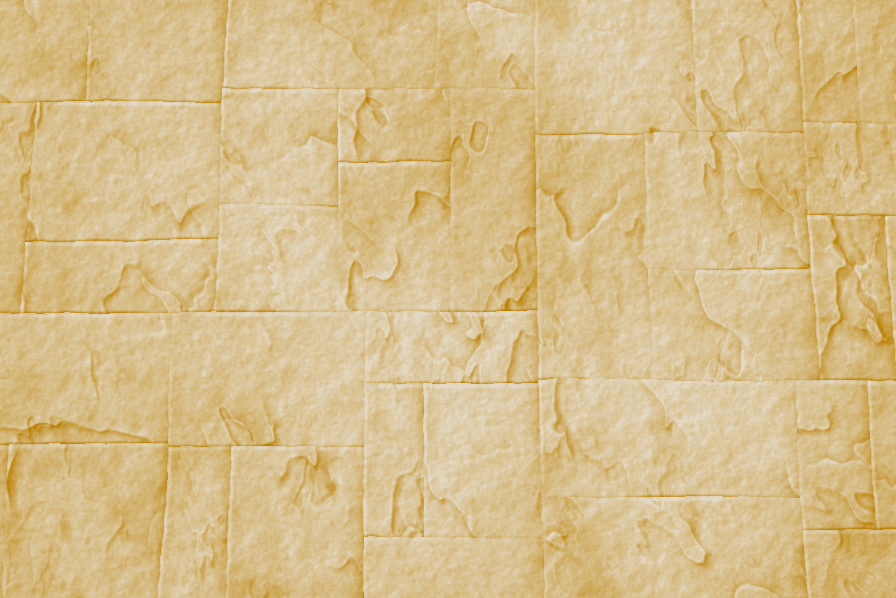
Give the GLSL for this texture, as a WebGL 2 fragment shader.

```glsl
#version 300 es
precision highp float;

uniform vec2 u_resolution;
out vec4 fragColor;

float hash(vec2 p) {
    vec3 q = fract(p.xyx * 0.1031);
    q += dot(q, q.yzx + 33.33);
    return fract((q.x + q.y) * q.z);
}

float noise(vec2 p) {
    vec2 i = floor(p), f = fract(p);
    f = f * f * (3.0 - 2.0 * f);
    return mix(mix(hash(i), hash(i + vec2(1, 0)), f.x),
               mix(hash(i + vec2(0, 1)), hash(i + vec2(1, 1)), f.x), f.y);
}

float fbm(vec2 p) {
    float sum = 0.0, amp = 0.53;
    for (int i = 0; i < 4; i++) {
        sum += amp * noise(p);
        p = mat2(1.6, 1.2, -1.2, 1.6) * p + 17.3;
        amp *= 0.5;
    }
    return sum;
}

// Cuts the wall into blocks; returns the block's corners and its id.
vec4 blockAt(vec2 p, out float id) {
    vec2 lo = vec2(-0.12, -0.09), hi = vec2(1.64, 1.12);
    id = 3.0;
    for (int i = 0; i < 7; i++) {
        vec2 size = hi - lo;
        if (size.x * size.y < 0.045 + 0.11 * hash(vec2(id, 5.0))) break;
        int axis = size.x > size.y * mix(0.65, 1.3, hash(vec2(id, 9.0))) ? 0 : 1;
        float cut = mix(lo[axis], hi[axis], mix(0.3, 0.7, hash(vec2(id, 2.0))));
        bool upper = p[axis] > cut;
        if (upper) lo[axis] = cut; else hi[axis] = cut;
        id = id * 2.0 + (upper ? 1.0 : 0.0);
    }
    return vec4(lo, hi);
}

// Broken ledges along a noise contour, mostly steep and leaning left:
// ochre in shade, pale where lit.
float ledges(vec2 p, float seed, float scale) {
    float a = mix(-0.25, 1.0, hash(vec2(seed, 4.0)));
    mat2 turn = mat2(cos(a), -sin(a), sin(a), cos(a));
    vec2 stretch = scale * vec2(1.4, 0.65), shift = vec2(seed * 3.7, seed * 1.9);
    p += 0.012 * (vec2(noise(p * 32.0), noise(p * 32.0 + 50.0)) - 0.5);
    float e = 0.003;
    float f = fbm(turn * p * stretch + shift);
    vec2 slope = vec2(fbm(turn * (p + vec2(e, 0)) * stretch + shift),
                      fbm(turn * (p + vec2(0, e)) * stretch + shift)) - f;
    slope /= e;
    float steep = max(length(slope), 0.8);
    float d = (f - 0.5) / steep;
    float facing = dot(slope / steep, normalize(vec2(0.8, -0.6)));
    float shade = d > 0.0 ? exp(-d / 0.008) : exp(-d * d / 0.000008);
    float rim = exp(-pow((d + 0.005) / 0.003, 2.0));
    float broken = smoothstep(0.46, 0.8, noise(p * 9.0 + seed * 2.3));
    return broken * (shade * (0.36 + 0.6 * max(facing, 0.0))
                   - rim * (0.16 + 0.2 * max(-facing, 0.0)));
}

void main() {
    vec2 p = gl_FragCoord.xy / u_resolution.y;

    // Slight perspective and uneven block edges
    vec2 wall = p;
    wall.x = 0.75 + (p.x - 0.75) * (1.0 + 0.1 * (p.y - 0.5));
    wall += 0.009 * (vec2(noise(p * 5.0), noise(p * 5.0 + 40.0)) - 0.5);
    wall += 0.003 * (vec2(noise(p * 45.0), noise(p * 45.0 + 70.0)) - 0.5);
    float id;
    vec4 block = blockAt(wall, id);
    vec2 low = wall - block.xy, high = block.zw - wall;

    // Broad stains, stronger toward the borders
    float ochre = -0.01 + 0.06 * (hash(vec2(id, 8.0)) - 0.5);
    ochre += 0.3 * smoothstep(0.4, 0.85, fbm(p * 2.6 + 6.0));
    ochre += 0.26 * smoothstep(0.35, 0.95, length(p - vec2(0.88, 0.45)));
    ochre += 0.24 * smoothstep(0.58, 0.85, fbm(p * 9.0 + id));

    // Relief lit from the side: faint swells, then fine grain
    vec2 light = vec2(0.8, -0.6);
    vec2 swell = p * 8.0 + id * 2.1;
    ochre += 0.55 * (fbm(swell + light * 0.13) - fbm(swell));
    vec2 grain = p * 42.0;
    ochre += 1.3 * (fbm(grain + light * 0.16) - fbm(grain));
    ochre += 0.16 * (noise(p * 150.0) - 0.5);
    ochre += 0.1 * (noise(p * 290.0 + 9.0) - 0.5);

    // Chipped ledges, large to small
    ochre += ledges(p, id, 4.5);
    ochre += 0.85 * ledges(p + 3.0, id + 11.0, 7.0);
    ochre += 0.55 * ledges(p + 7.0, id + 23.0, 12.0);

    // Joints: dark beneath a block, pale on top, soft tint at the sides
    float wear = 0.3 + 0.7 * smoothstep(0.25, 0.7, noise(p * 7.0 + 21.0));
    float side = min(low.x, high.x);
    ochre += 0.22 * wear * exp(-side / 0.016);
    ochre += 0.75 * wear * exp(-pow(low.y / 0.003, 2.0));
    ochre -= 0.28 * wear * exp(-pow((high.y - 0.004) / 0.0035, 2.0));
    ochre += 0.32 * wear * exp(-high.x / 0.008);
    ochre -= 0.4 * wear * exp(-pow((low.x - 0.003) / 0.003, 2.0));

    vec3 color = mix(vec3(0.87, 0.80, 0.66), vec3(0.76, 0.56, 0.13),
                     clamp(ochre, -0.2, 1.2));
    fragColor = vec4(color, 1.0);
}
```
